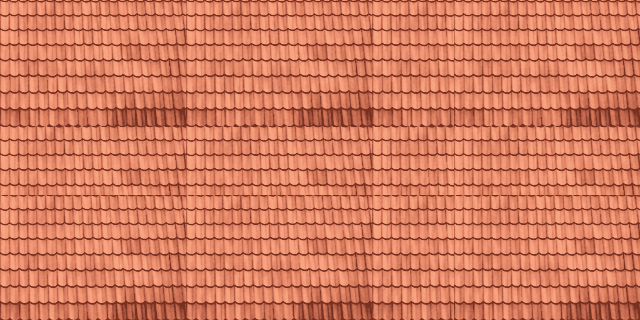
Reproduce this texture procedurally as a WebGL 2 fragment shader.

```glsl
#version 300 es
precision highp float;
// Terracotta roof: wavy clay tiles in overlapping courses, laid in slightly fanned panels.
uniform vec2 u_resolution;
out vec4 fragColor;

const float PI = 3.14159265;
const float PANEL_WIDTH = 0.582;   // in canvas heights
const float TILES = 20.6;          // tiles across the top of a panel
const float FAN = 0.08;            // widening of the tiles down a panel
const float COURSE = 0.0432;       // height of a panel's first course
const float COURSE_GROWTH = 0.0007;

float hash(vec2 p) {
    vec3 q = fract(vec3(p.xyx) * 0.1031);
    q += dot(q, q.yzx + 33.33);
    return fract((q.x + q.y) * q.z);
}

float valueNoise(vec2 p) {
    vec2 i = floor(p), f = fract(p);
    f = f * f * (3.0 - 2.0 * f);
    float low = mix(hash(i), hash(i + vec2(1, 0)), f.x);
    float high = mix(hash(i + vec2(0, 1)), hash(i + vec2(1, 1)), f.x);
    return mix(low, high, f.y);
}

// Soft stripe of the given half width around zero.
float stripe(float d, float halfWidth, float blur) {
    return 1.0 - smoothstep(halfWidth - blur, halfWidth + blur, abs(d));
}

// Signed distance to the nearest whole number.
float nearestEdge(float x) {
    return x - floor(x + 0.5);
}

vec3 clayRamp(float tone) {
    vec3 color = vec3(0.47, 0.19, 0.13);
    float t = clamp(tone, 0.0, 1.0) * 5.0;
    color = mix(color, vec3(0.63, 0.31, 0.23), clamp(t, 0.0, 1.0));
    color = mix(color, vec3(0.77, 0.41, 0.31), clamp(t - 1.0, 0.0, 1.0));
    color = mix(color, vec3(0.86, 0.50, 0.38), clamp(t - 2.0, 0.0, 1.0));
    color = mix(color, vec3(0.93, 0.57, 0.45), clamp(t - 3.0, 0.0, 1.0));
    return mix(color, vec3(0.97, 0.645, 0.50), clamp(t - 4.0, 0.0, 1.0));
}

// Distance from the left edge of the panel; the third panel is cut short.
float panelX(float x) {
    float start = x < 1.419 ? floor(x / PANEL_WIDTH) * PANEL_WIDTH : 1.419;
    return x - start;
}

// Depth below the top of the panel; the middle band is cut short.
float panelY(float y) {
    return y - (y < 0.393 ? 0.0026 : y < 0.609 ? 0.393 : 0.609);
}

// Course number at a depth, where each course is taller than the one above.
float courseAt(float depth) {
    float root = sqrt(COURSE * COURSE + 4.0 * COURSE_GROWTH * depth);
    return (root - COURSE) / (2.0 * COURSE_GROWTH);
}

// Lower rim of a tile: a skewed wave, lowest right of the middle.
float rimWave(float column) {
    float angle = 2.0 * PI * column;
    return 0.055 * sin(angle - 1.9 + 0.6 * sin(angle));
}

float tileTone(float column, float course, float across, float blur) {
    vec2 id = vec2(floor(column), floor(course));
    float f = fract(column), below = fract(course);

    // Rounded roll beside a flatter trough, with a joint and an inner groove.
    float tone = 0.86 + 0.10 * sin(2.0 * PI * f - 0.6) + 0.20 * (hash(id + 17.0) - 0.5);
    float joint = stripe(nearestEdge(column - 0.02), 0.09, 0.06 + blur);
    float groove = stripe(f - 0.62, 0.06, 0.06 + blur);
    tone -= joint * mix(0.22, 0.52, hash(id + 41.0));
    tone -= groove * mix(0.02, 0.32, hash(id + 73.0));

    // Weathered streaks, darker toward the right and in the last course.
    float streak = valueNoise(vec2(column * 4.0, id.y * 9.0 + below * 1.2));
    float side = smoothstep(0.45, 1.0, across);
    tone += 0.30 * (streak - 0.5);
    tone -= side * (0.12 + 0.14 * hash(id + 91.0));
    tone -= 0.20 * step(6.5, id.y) + 0.04 * step(5.5, id.y);
    return tone;
}

void main() {
    vec2 p = gl_FragCoord.xy / u_resolution.y;
    p.x *= 2.0 * u_resolution.y / u_resolution.x;
    p.y = 1.0 - p.y;
    float pixel = 1.0 / u_resolution.y;

    // Tile coordinates inside the panel.
    float x = panelX(p.x), depth = panelY(p.y);
    float across = x / PANEL_WIDTH;
    float column = across * TILES / (1.0 + FAN * depth / 0.39);
    float course = courseAt(depth) - rimWave(column) - 0.01;
    course -= 0.04 * (hash(floor(vec2(column, course + 0.5))) - 0.5);

    // Clay body, grain and broad fading.
    float columnBlur = 0.3 * pixel * TILES / PANEL_WIDTH;
    float tone = tileTone(column, course, across, columnBlur);
    tone += 0.12 * (valueNoise(p * 190.0) - 0.5);
    tone += 0.28 * (valueNoise(vec2(x * 7.0, depth * 12.0) + 5.0) - 0.5);

    // Shadow under each overlap, then its dark lower edge and the panel seam.
    float courseBlur = 0.5 * pixel / COURSE;
    float edge = stripe(nearestEdge(course), 0.055, courseBlur);
    tone -= 0.26 * exp(-9.0 * fract(course));
    tone -= 0.14 * stripe(x, 0.002, 0.001 + 0.5 * pixel);
    tone = mix(tone, 0.08 * hash(floor(vec2(column, course + 0.5))) - 0.06, edge);

    fragColor = vec4(clayRamp(tone), 1.0);
}
```
